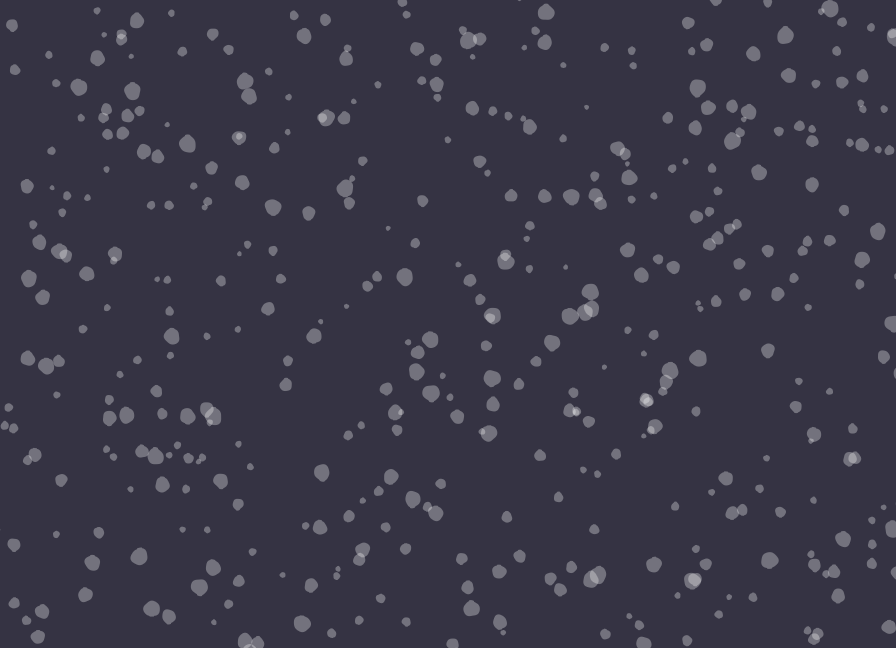
Give the GLSL for this pattern, as a WebGL 1 fragment shader.

```glsl
precision highp float;
// Sparse translucent pale flakes scattered over a dark slate ground.

uniform vec2 u_resolution;

// Lengths are fractions of the canvas height.
const vec3 GROUND = vec3(0.206, 0.200, 0.262);
const vec3 FLAKE = vec3(1.0);
const float OPACITY = 0.31;
const float CELL = 0.1;          // side of a scatter cell
const int CANDIDATES = 6;        // possible flakes per cell
const float PRESENCE = 0.49;     // chance that a candidate exists
const float MIN_RADIUS = 0.0036;
const float MAX_RADIUS = 0.0130;
const float WOBBLE = 0.045;      // unevenness of the outline
const float NUB = 0.09;          // small bump on the upper or lower rim
const float TAU = 6.2831853;

// Four random values in 0..1 from a 3D key.
vec4 hash4(vec3 key) {
  vec4 q = fract(key.xyzx * vec4(0.1031, 0.1030, 0.0973, 0.1099));
  q += dot(q, q.wzxy + 33.33);
  return fract((q.xxyz + q.yzzw) * q.zywx);
}

// Approximate signed distance to an uneven round flake.
float flakeDistance(vec2 d, float radius, vec4 shape) {
  float len = length(d);
  float angle = atan(d.y, d.x + 1e-6);
  float outline = 1.0
    + WOBBLE * sin(2.0 * angle + TAU * shape.x)
    + WOBBLE * sin(3.0 * angle + TAU * shape.y)
    + 0.5 * WOBBLE * sin(5.0 * angle + TAU * shape.z);
  float side = shape.w < 0.5 ? -1.0 : 1.0;
  outline += NUB * smoothstep(0.93, 0.98, side * d.y / max(len, 1e-5));
  return len - radius * outline;
}

void main() {
  vec2 p = gl_FragCoord.xy / u_resolution.y;
  float pixel = 1.0 / u_resolution.y;
  vec2 corner = floor(p / CELL - 0.5);
  vec3 color = GROUND;

  // Flakes are small, so only the four nearest cells can reach this point.
  for (int j = 0; j < 2; j++) {
    for (int i = 0; i < 2; i++) {
      vec2 cell = corner + vec2(float(i), float(j));
      for (int k = 0; k < CANDIDATES; k++) {
        vec3 key = vec3(cell + 17.0, float(k) * 7.0 + 3.0);
        vec4 place = hash4(key);
        if (place.w > PRESENCE) continue;

        vec2 d = p - (cell + place.xy) * CELL;
        float radius = mix(MIN_RADIUS, MAX_RADIUS, place.z);
        if (dot(d, d) > 4.0 * MAX_RADIUS * MAX_RADIUS) continue;

        // Overlapping flakes build up to a lighter tone.
        float dist = flakeDistance(d, radius, hash4(key + 61.0));
        float cover = clamp(0.5 - dist / pixel, 0.0, 1.0);
        color = mix(color, FLAKE, OPACITY * cover);
      }
    }
  }
  gl_FragColor = vec4(color, 1.0);
}
```
